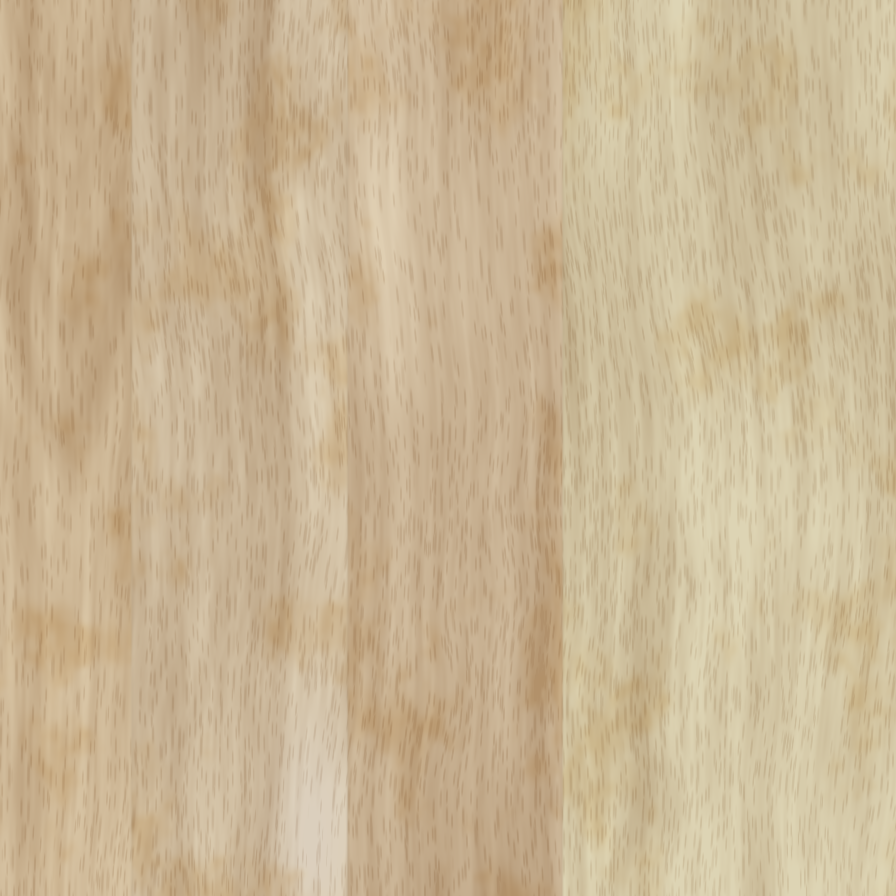
This texture is drawn by a Shadertoy shader. Its source:

```glsl
// Pale hardwood panel of four glued boards with soft vertical grain.
// Each board layers warped streaks, arched growth rings, amber stains and
// short dark pores into one tone, which is then mapped to a tan ramp.

#define CONTRAST 1.35
#define MEAN_TONE 0.59
#define PORE_DEPTH 0.34
#define RING_DEPTH 0.55
#define STAIN_DEPTH 0.26
#define SEAM_SOFTNESS 0.0016
#define DARK_WOOD vec3(0.700, 0.598, 0.468)
#define LIGHT_WOOD vec3(0.852, 0.793, 0.682)

const int BOARDS = 4;
const float LEFT_EDGE[4] = float[4](-1.0, 0.147, 0.388, 0.628);
// Arch apex x, apex y, opening direction, ring strength
const vec4 ARCH[4] = vec4[4](
    vec4(0.055, 0.52, 1.0, 0.9), vec4(0.345, 0.91, -1.0, 0.9),
    vec4(0.520, 0.60, 1.0, 0.15), vec4(0.720, 0.21, -1.0, 0.6));
// Board tint and tone shift
const vec4 BOARD[4] = vec4[4](
    vec4(1.010, 0.992, 0.970, 0.00), vec4(1.000, 0.996, 1.000, 0.02),
    vec4(1.003, 0.988, 0.983, -0.08), vec4(0.998, 1.018, 0.995, 0.07));

float hash(vec2 p) {
    vec3 q = fract(p.xyx * vec3(0.1031, 0.1030, 0.0973));
    q += dot(q, q.yzx + 33.33);
    return fract((q.x + q.y) * q.z);
}

float noise(vec2 p) {
    vec2 cell = floor(p), f = fract(p);
    f = f * f * (3.0 - 2.0 * f);
    float low = mix(hash(cell), hash(cell + vec2(1, 0)), f.x);
    float high = mix(hash(cell + vec2(0, 1)), hash(cell + vec2(1, 1)), f.x);
    return mix(low, high, f.y);
}

float fbm(vec2 p) {
    float sum = 0.0, weight = 0.5;
    for (int i = 0; i < 4; i++) {
        sum += weight * noise(p);
        p = p * 2.03 + 17.7;
        weight *= 0.5;
    }
    return sum / 0.9375;
}

// Short vertical dashes, one candidate per staggered cell
float pores(vec2 p, float density) {
    float ink = 0.0;
    for (int layer = 0; layer < 3; layer++) {
        float k = float(layer);
        vec2 q = p * vec2(125.0 + 34.0 * k, 24.0 + 9.0 * k) + 41.0 * k;
        float column = floor(q.x);
        q.y += 9.0 * hash(vec2(column, k + 3.0));
        vec2 cell = vec2(column, floor(q.y));
        float chance = hash(cell + 71.0 * k);
        vec2 d = fract(q) - vec2(0.3 + 0.4 * hash(cell + 5.3), 0.5);
        float dash = smoothstep(0.32, 0.05, abs(d.x))
                   * smoothstep(0.48, 0.12, abs(d.y));
        ink = max(ink, dash * smoothstep(1.0 - density, 1.15 - density, chance));
    }
    return ink;
}

vec3 wood(vec2 uv, int board) {
    vec4 arch = ARCH[board], look = BOARD[board];
    float id = float(board), seed = 23.0 * id + 7.0;

    // Bend the grain slowly along its length
    vec2 p = uv;
    p.x += 0.060 * (noise(uv * vec2(5.0, 2.2) + seed) - 0.5);
    p.x += 0.010 * (noise(uv * vec2(14.0, 9.0) + seed) - 0.5);

    // Streaks from broad to fine
    float broad = fbm(p * vec2(17.0, 0.8) + seed) - 0.5;
    float cloud = fbm(uv * vec2(7.0, 4.0) + seed * 1.7) - 0.5;
    float streak = noise(p * vec2(95.0, 3.5) + seed) - 0.5;
    float fibre = noise(p * vec2(240.0, 17.0) + seed) - 0.5;

    // Nested growth rings around the arch
    float dx = p.x - arch.x;
    float ring = arch.z * (uv.y - arch.y) - 4.0 * sqrt(dx * dx + 0.0005)
               + 0.12 * cloud;
    float rings = (fbm(vec2(ring * 10.0, seed)) - 0.5) * exp(-5.0 * ring * ring);

    // Curly amber stains, and one pale patch low on the second board
    float stain = smoothstep(0.54, 0.78, fbm(uv * vec2(13.0, 10.0) + seed * 2.3));
    stain *= 0.45 + 0.9 * noise(uv * vec2(75.0, 60.0) + 4.0 * broad);
    vec2 patchOffset = (uv - vec2(0.350, 0.07)) / vec2(0.045, 0.13);
    float pale = board == 1 ? exp(-dot(patchOffset, patchOffset)) : 0.0;

    float density = 0.22 + 0.30 * noise(uv * vec2(9.0, 3.0) + seed)
                  + (board == 3 ? 0.10 : 0.0);
    float tone = 0.70 * broad + 0.45 * cloud + 0.20 * streak + 0.16 * fibre
               + RING_DEPTH * arch.w * rings;
    tone = MEAN_TONE + look.w + CONTRAST * tone + 0.08;
    tone += 0.40 * pale - STAIN_DEPTH * stain - PORE_DEPTH * pores(p, density);

    vec3 color = mix(DARK_WOOD, LIGHT_WOOD, clamp(tone, -0.1, 1.12)) * look.rgb;
    color *= mix(vec3(1.0), vec3(1.015, 0.995, 0.945), stain);
    return color + pale * vec3(-0.01, 0.0, 0.035);
}

void mainImage(out vec4 fragColor, in vec2 fragCoord) {
    vec2 uv = fragCoord / iResolution.xy;
    float soft = max(SEAM_SOFTNESS, 0.7 / iResolution.x);
    vec3 color = wood(uv, 0);
    for (int i = 1; i < BOARDS; i++) {
        float d = uv.x - LEFT_EDGE[i];
        color = mix(color, wood(uv, i), smoothstep(-soft, soft, d));
        color *= 1.0 - 0.025 * smoothstep(2.0 * soft, 0.0, abs(d));
    }
    fragColor = vec4(color, 1.0);
}
```
